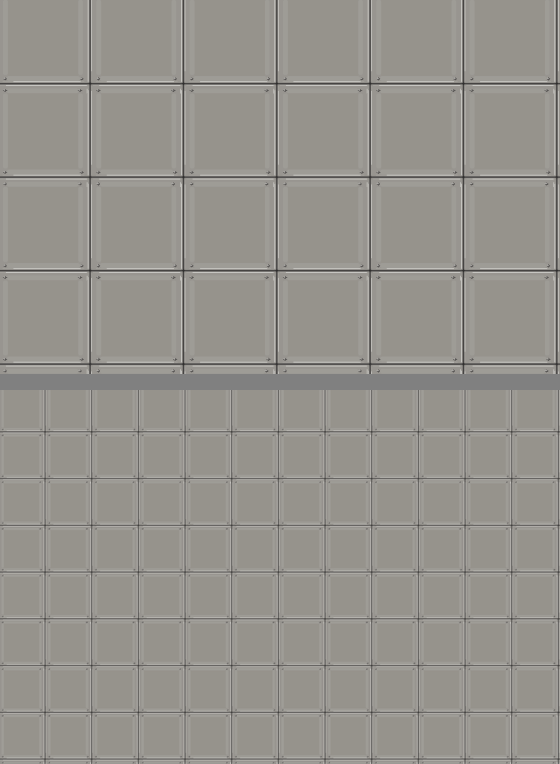
Top, the tile; bottom, the same tile 2 across and 2 down.
This pattern is drawn by a Shadertoy shader. Its source:

```glsl
// Grid of square grey metal panels with dark seams, thin bright bevel lines,
// faint raised frame strips and a small screw in each corner. Each panel is
// built from box-filtered rectangles and diamonds, in 1/128ths of its side.

const vec2 REPEATS = vec2(6.0, 4.0);         // whole panels across and down
const float UNITS = 128.0;                   // units along a panel side
const vec2 SEAM_OFFSET = vec2(123.6, 13.5);  // first seam from the lower left

const vec3 PLATE = vec3(0.590, 0.576, 0.549);
const vec3 RIM = vec3(0.596, 0.586, 0.564);
const vec3 STRIP = vec3(0.618, 0.610, 0.590);
const vec3 BRIGHT = vec3(0.800, 0.795, 0.780);
const vec3 DIM = vec3(0.670, 0.660, 0.640);
const vec3 SHADOW = vec3(0.460, 0.450, 0.440);
const vec3 SEAM = vec3(0.270, 0.262, 0.260);

const float SEAM_HALF = 0.9;
const float SHADOW_HALF = 1.6;
const vec2 SCREW_SIZE = vec2(2.8, 2.1);

// Share of the pixel covered by the rectangle from lo to hi
float rect(vec2 p, vec2 lo, vec2 hi, vec2 px) {
    vec2 cover = min(p + 0.5 * px, hi) - max(p - 0.5 * px, lo);
    cover = clamp(cover / px, 0.0, 1.0);
    return cover.x * cover.y;
}

// Rectangle with corners cut at 45 degrees
float chamfered(vec2 p, vec2 lo, vec2 hi, float cut, vec2 px) {
    vec2 halfSize = 0.5 * (hi - lo);
    vec2 d = abs(p - 0.5 * (lo + hi)) - halfSize;
    float corner = (d.x + d.y + cut) * 0.7071;
    return rect(p, lo, hi, px) * clamp(0.5 - corner / px.y, 0.0, 1.0);
}

float diamond(vec2 p, vec2 size, vec2 px) {
    float d = (abs(p.x) / size.x + abs(p.y) / size.y - 1.0) * min(size.x, size.y);
    return clamp(0.5 - d / px.y, 0.0, 1.0);
}

// Coverage of a band around the nearest seam on each axis
vec2 seamBand(vec2 p, float halfWidth, vec2 px) {
    vec2 d = abs(mod(p + 0.5 * UNITS, UNITS) - 0.5 * UNITS);
    vec2 cover = min(d + 0.5 * px, vec2(halfWidth)) - max(d - 0.5 * px, vec2(-halfWidth));
    return clamp(cover / px, 0.0, 1.0);
}

vec3 frameStrips(vec3 col, vec2 p, vec2 px) {
    col = mix(col, PLATE, rect(p, vec2(15.0, 10.3), vec2(111.8, 115.0), px));
    float strips = chamfered(p, vec2(8.5, 12.0), vec2(15.2, 114.5), 1.5, px);
    strips = max(strips, chamfered(p, vec2(111.8, 12.0), vec2(118.0, 114.5), 1.5, px));
    strips = max(strips, chamfered(p, vec2(12.5, 3.7), vec2(115.0, 10.3), 3.0, px));
    strips = max(strips, chamfered(p, vec2(12.5, 115.0), vec2(113.0, 121.5), 3.0, px));
    return mix(col, STRIP, strips);
}

vec3 bevelLines(vec3 col, vec2 p, vec2 px) {
    // dim runs continue past the bright ones
    float dim = rect(p, vec2(1.5, 3.0), vec2(2.6, 125.0), px);
    dim = max(dim, rect(p, vec2(8.0, 2.2), vec2(120.0, 3.2), px));
    dim = max(dim, rect(p, vec2(4.0, 124.8), vec2(125.0, 126.0), px));
    col = mix(col, DIM, 0.7 * dim);

    float lit = rect(p, vec2(1.4, 17.0), vec2(2.6, 118.0), px);               // left
    lit = max(lit, rect(p, vec2(124.7, 2.5), vec2(125.9, 119.0), px));        // right
    lit = max(lit, rect(p, vec2(123.4, 114.5), vec2(124.4, 121.0), px));      // right nick
    lit = max(lit, rect(p, vec2(22.8, 2.1), vec2(115.0, 3.3), px));           // bottom
    lit = max(lit, rect(p, vec2(12.5, 124.8), vec2(123.5, 126.0), px));       // top
    return mix(col, BRIGHT, lit);
}

vec3 screws(vec3 col, vec2 p, vec2 px) {
    for (int i = 0; i < 4; i++) {
        float right = float(i % 2);
        float top = float(i / 2);
        vec2 centre = vec2(mix(11.4, 116.6 - 2.4 * top, right), mix(6.5, 118.6, top));
        vec2 q = p - centre;
        col = mix(col, SEAM, 0.75 * diamond(q, SCREW_SIZE, px));
        // light facet on the upper left of the head
        col = mix(col, BRIGHT, 0.65 * diamond(q - vec2(-0.9, 0.7), 0.55 * SCREW_SIZE, px));
    }
    return col;
}

void mainImage(out vec4 fragColor, in vec2 fragCoord) {
    vec2 scale = REPEATS * UNITS / iResolution.xy;
    vec2 p = mod(fragCoord * scale - SEAM_OFFSET, UNITS);
    vec2 px = scale;

    vec3 col = frameStrips(RIM, p, px);
    col = bevelLines(col, p, px);
    col = screws(col, p, px);

    // seams: soft shadow, dark core, darkest where they cross
    vec2 shade = seamBand(p, SHADOW_HALF, px);
    vec2 core = seamBand(p, SEAM_HALF, px);
    col = mix(col, SHADOW, 0.4 * max(shade.x, shade.y));
    col = mix(col, SEAM, max(core.x, core.y));
    col *= 1.0 - 0.3 * shade.x * shade.y;

    fragColor = vec4(col, 1.0);
}
```
